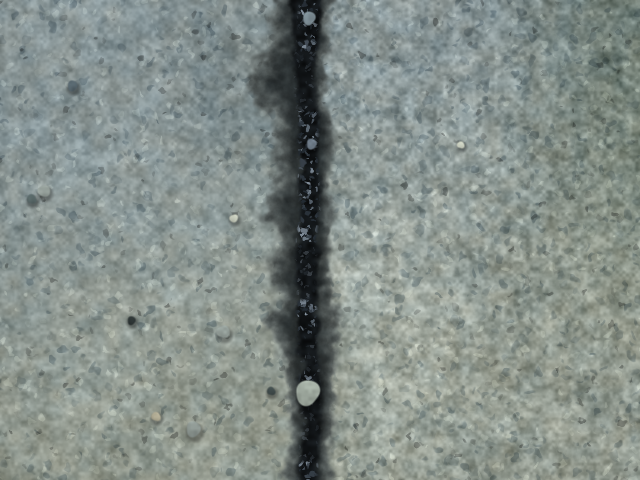
Write a WebGL 2 fragment shader that draws this texture.

```glsl
#version 300 es
precision highp float;
// Weathered concrete split by a dark, damp vertical joint filled with grit.
// Layered value noise mottles the slab, jittered cells scatter the aggregate,
// and a height-dependent profile shapes the damp margins and the black core.

uniform vec2 u_resolution;
out vec4 outColor;

float hash(vec2 p) {
    return fract(sin(dot(p, vec2(127.1, 311.7))) * 43758.545);
}

float noise(vec2 p) {
    vec2 i = floor(p), f = fract(p);
    f = f * f * (3.0 - 2.0 * f);
    return mix(mix(hash(i), hash(i + vec2(1, 0)), f.x),
               mix(hash(i + vec2(0, 1)), hash(i + vec2(1, 1)), f.x), f.y);
}

float fbm(vec2 p) {
    float sum = 0.0, amp = 0.5;
    for (int i = 0; i < 4; i++) {
        sum += amp * noise(p);
        p = mat2(1.6, 1.2, -1.2, 1.6) * p + 7.3;
        amp *= 0.5;
    }
    return sum / 0.9375;
}

float bump(float x, float center, float width) {
    float d = (x - center) / width;
    return exp(-d * d);
}

// Scattered, warped oval grains: x = coverage, y = random shade
vec2 grains(vec2 p, float cells, float density, float seed) {
    vec2 q = p * cells, best = vec2(0.0);
    q += 0.55 * (vec2(noise(q * 2.1 + seed), noise(q * 2.1 + seed + 40.0)) - 0.5);
    vec2 id = floor(q);
    for (int j = -1; j <= 1; j++)
    for (int i = -1; i <= 1; i++) {
        vec2 c = id + vec2(i, j), key = c + seed;
        vec2 d = q - c - vec2(hash(key), hash(key + 31.7));
        float turn = 6.283 * hash(key + 5.3);
        d = mat2(cos(turn), sin(turn), -sin(turn), cos(turn)) * d * vec2(0.85, 1.3);
        float r = mix(0.18, 0.48, hash(key + 13.1));
        float cover = 1.0 - smoothstep(r - 0.13, r + 0.10, length(d));
        cover *= step(hash(key + 53.9), density);
        if (cover > best.x) best = vec2(cover, hash(key + 71.3));
    }
    return best;
}

// One larger stone with a lit top and a soft contact shadow
vec3 stone(vec3 base, vec2 p, vec2 center, float r, vec3 tint) {
    vec2 d = p - center;
    float a = atan(d.y, d.x), seed = center.x * 50.0;
    float dist = length(d) - r * (1.0 + 0.06 * sin(a * 3.0 + seed) + 0.07 * sin(a * 2.0 - seed));
    float under = length(d + vec2(-0.2, 0.5) * r) - r;
    base *= 1.0 - 0.3 * (1.0 - smoothstep(-0.002, 0.008, under));
    vec3 lit = tint * (1.0 + 0.10 * d.y / r + 0.16 * (noise(p * 130.0) - 0.5));
    return mix(base, lit, 1.0 - smoothstep(-0.003, 0.002, dist));
}

vec3 slab(vec2 p) {
    float right = smoothstep(0.58, 0.72, p.x);
    vec3 cool = vec3(0.535, 0.585, 0.590), warm = vec3(0.575, 0.605, 0.565);
    vec3 col = mix(warm, cool, smoothstep(0.1, 0.95, p.y + 0.25 * (0.65 - p.x)));
    // Broad light: pale beside the joint, dim in the upper right corner
    col += 0.045 * bump(p.x, 0.80, 0.16) * bump(p.y, 0.45, 0.45);
    col -= vec3(0.10, 0.095, 0.125) * smoothstep(0.95, 1.35, p.x) * smoothstep(0.1, 0.9, p.y);
    col -= 0.04 * bump(p.x, 0.46, 0.12) * smoothstep(0.4, 0.9, p.y);
    // Mottling at several sizes, coarser and stronger on the right
    float strength = mix(0.72, 1.0, right);
    float blotch = fbm(p * 42.0) - 0.5, fleck = noise(p * 82.0 + 3.0) - 0.5;
    col += strength * (0.24 * blotch + 0.13 * fleck + 0.12 * (noise(p * 150.0) - 0.5));
    col += 0.09 * (fbm(p * 6.0 + 4.0) - 0.5);
    col += vec3(0.025, 0.0, -0.025) * (noise(p * 34.0 + 60.0) - 0.5);
    vec2 dark = grains(p, 46.0, mix(0.26, 0.42, right), 3.0);
    col = mix(col, col * vec3(0.72, 0.76, 0.79), dark.x * (0.2 + 0.7 * dark.y));
    vec2 pale = grains(p, 56.0, 0.34, 91.0);
    col += vec3(0.10, 0.10, 0.09) * pale.x * pale.y;
    vec2 pits = grains(p, 62.0, 0.10, 47.0);
    return col * (1.0 - 0.32 * pits.x * pits.y);
}

// Damp margins, black core, and the grit lodged inside it
vec3 joint(vec3 col, vec2 p) {
    float y = p.y;
    float axis = 0.644 + 0.004 * sin(y * 13.0) + 0.014 * (fbm(vec2(y * 16.0, 2.0)) - 0.5);
    float dx = p.x - axis;
    float leftWidth = mix(0.048, 0.072, smoothstep(0.05, 0.5, y)) + 0.042 * bump(y, 0.82, 0.07)
        + 0.018 * bump(y, 0.57, 0.04) + 0.030 * bump(y, 0.31, 0.04) + 0.012 * smoothstep(0.85, 1.0, y);
    float rightWidth = 0.045 + 0.018 * bump(y, 0.70, 0.035) + 0.022 * bump(y, 0.31, 0.12);
    float ragged = 0.75 * (fbm(p * 24.0 + 9.0) - 0.5) + 0.28 * (noise(p * 75.0) - 0.5);
    float t = abs(dx) / (dx < 0.0 ? leftWidth : rightWidth) + ragged;
    float damp = 1.0 - smoothstep(0.74, 1.14, t);
    vec3 wet = mix(vec3(0.13, 0.15, 0.155), vec3(0.34, 0.365, 0.36), smoothstep(0.25, 1.0, t));
    wet *= 0.60 + 0.8 * fbm(p * 55.0);
    col = mix(col, wet, 0.92 * damp);
    float top = smoothstep(0.8, 1.0, y);
    float halfWidth = mix(0.020, 0.034, top) + 0.026 * (fbm(p * 34.0) - 0.5);
    float core = 1.0 - smoothstep(halfWidth - 0.008, halfWidth + 0.008, abs(dx + 0.008 * top));
    vec3 black = vec3(0.06, 0.072, 0.082) * (0.4 + 1.2 * noise(p * 90.0));
    col = mix(col, black, 0.92 * core);
    // Two sizes of grit, gathered in clumps along the joint
    float clump = smoothstep(0.30, 0.55, noise(vec2(y * 15.0, 5.0)));
    float lodged = (1.0 - smoothstep(0.014, 0.026, abs(dx + 0.003))) * (0.35 + 0.65 * clump);
    vec2 fine = grains(p, 92.0, 0.55, 17.0), grit = grains(p, 64.0, 0.48, 29.0);
    vec3 deep = vec3(0.13, 0.16, 0.19), lit = vec3(0.54, 0.59, 0.64);
    col = mix(col, mix(deep, lit, fine.y * fine.y), fine.x * lodged);
    return mix(col, mix(deep, lit, grit.y * grit.y), grit.x * lodged * clump);
}

void main() {
    vec2 p = gl_FragCoord.xy / u_resolution.y;
    p.x += 0.5 * (4.0 / 3.0 - u_resolution.x / u_resolution.y);
    vec3 col = joint(slab(p), p);

    // Loose stones and dark chips
    vec3 chalk = vec3(0.76, 0.78, 0.72), grey = vec3(0.58, 0.62, 0.60), chip = vec3(0.17, 0.20, 0.20);
    col = stone(col, p, vec2(0.641, 0.182), 0.026, vec3(0.62, 0.66, 0.62));
    col = stone(col, p, vec2(0.644, 0.962), 0.014, vec3(0.48, 0.54, 0.57));
    col = stone(col, p, vec2(0.649, 0.700), 0.011, vec3(0.42, 0.47, 0.52));
    col = stone(col, p, vec2(0.487, 0.545), 0.009, chalk);
    col = stone(col, p, vec2(0.960, 0.698), 0.008, chalk);
    col = stone(col, p, vec2(0.325, 0.132), 0.010, vec3(0.68, 0.66, 0.57));
    col = stone(col, p, vec2(0.465, 0.309), 0.014, grey);
    col = stone(col, p, vec2(0.403, 0.106), 0.016, grey * 0.94);
    col = stone(col, p, vec2(0.092, 0.602), 0.013, grey);
    col = stone(col, p, vec2(0.066, 0.585), 0.010, chip * 2.0);
    col = stone(col, p, vec2(0.274, 0.332), 0.009, chip);
    col = stone(col, p, vec2(0.151, 0.821), 0.011, vec3(0.34, 0.40, 0.43));
    col = stone(col, p, vec2(0.565, 0.185), 0.009, chip * 1.4);
    outColor = vec4(clamp(col, 0.0, 1.0), 1.0);
}
```
